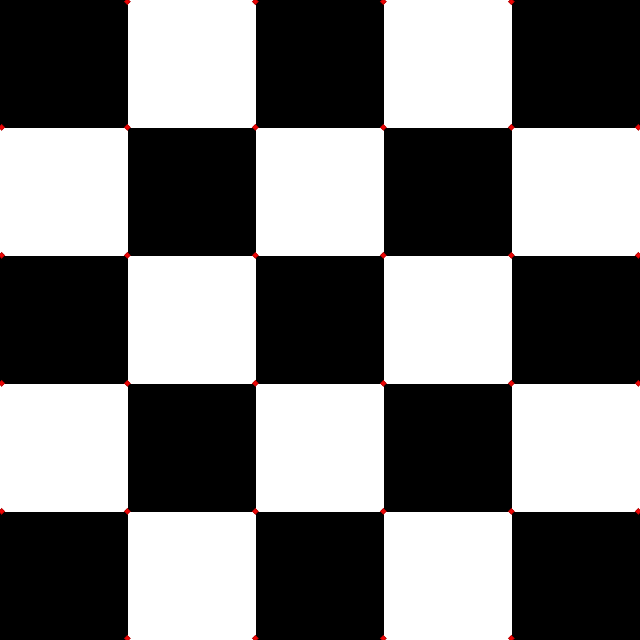
Reproduce this pattern procedurally as a Shadertoy shader.

```glsl
// Five by five black and white checkerboard with small red diamonds at the cell corners.

// Square wave of period two, +1 in even cells and -1 in odd ones, with smoothed edges
vec2 squareWave(vec2 p, vec2 pixel) {
    vec2 edgeDistance = abs(p - round(p));
    vec2 parity = 1.0 - 2.0 * mod(floor(p), 2.0);
    return parity * clamp(2.0 * edgeDistance / pixel, 0.0, 1.0);
}

// Signed distance to a diamond
float diamond(vec2 p, float radius) {
    return (abs(p.x) + abs(p.y) - radius) * 0.7071;
}

void mainImage(out vec4 fragColor, in vec2 fragCoord) {
    const float cells = 5.0;
    vec2 p = cells * fragCoord / iResolution.xy;
    vec2 pixel = cells / iResolution.xy;

    // Checkerboard, black in the corners
    vec2 wave = squareWave(p, pixel);
    vec3 color = vec3(0.5 - 0.5 * wave.x * wave.y);

    // Nearest grid node, nudged up and left, and kept inside the canvas
    vec2 node = round(p);
    vec2 center = clamp(node + vec2(-0.005, 0.005), 0.013, cells - 0.013);
    float d = diamond(p - center, 0.027);

    // Red markers with a darker rim, left off the four canvas corners
    bvec2 onBorder = equal(abs(node - 0.5 * cells), vec2(0.5 * cells));
    float marker = all(onBorder) ? 0.0 : 1.0 - smoothstep(-0.5, 0.5, d / pixel.y);
    vec3 red = mix(vec3(0.93, 0.02, 0.02), vec3(0.7, 0.0, 0.0), smoothstep(-0.012, 0.0, d));
    color = mix(color, red, marker);

    fragColor = vec4(color, 1.0);
}
```
